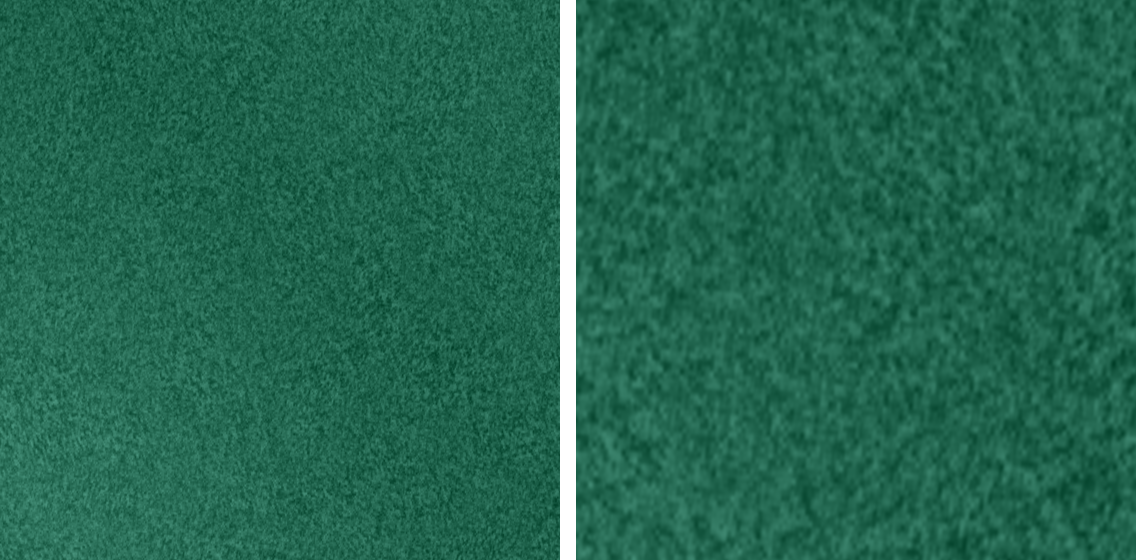
Left, the full canvas; right, a detail of the centre.
Give the GLSL for this texture, as a three.js fragment shader.

```glsl
varying vec2 vUv;

float hash(vec2 p) {
  vec3 q = fract(p.xyx * 0.1031);
  q += dot(q, q.yzx + 33.33);
  return fract((q.x + q.y) * q.z);
}

// Smooth value noise, centred on zero
float noise(vec2 p) {
  vec2 cell = floor(p);
  vec2 f = fract(p);
  f = f * f * (3.0 - 2.0 * f);
  float low = mix(hash(cell), hash(cell + vec2(1.0, 0.0)), f.x);
  float high = mix(hash(cell + vec2(0.0, 1.0)), hash(cell + vec2(1.0, 1.0)), f.x);
  return mix(low, high, f.y) - 0.5;
}

// Short fibres leaning by an angle from the vertical
float fibres(vec2 p, float lean, vec2 density) {
  float c = cos(lean);
  float s = sin(lean);
  return noise(mat2(c, s, -s, c) * p * density + 700.0);
}

// Broad, soft light across the cloth
float lighting(vec2 p) {
  vec2 fromCorner = p - vec2(0.02, 0.1);
  float glow = 0.42 * exp(-5.0 * dot(fromCorner, fromCorner));
  float across = p.x + p.y - 1.1;
  float shade = 0.13 * exp(-9.0 * across * across);
  return 0.4 + glow - shade;
}

void main() {
  vec2 p = vUv;

  // The nap changes its lean from patch to patch
  float patchLean = smoothstep(-0.35, 0.35, noise(p * 9.0 + 40.0));
  float nap = mix(fibres(p, 0.28, vec2(250.0, 155.0)),
                  fibres(p, -0.28, vec2(240.0, 160.0)), patchLean);

  // Fine fuzz and loose clumps
  float fuzz = fibres(p, 0.1, vec2(400.0, 290.0));
  float clumps = noise(p * vec2(110.0, 85.0) + 90.0);
  float mottling = noise(p * 14.0 + 15.0);

  float tone = lighting(p) + 1.25 * nap + 0.75 * fuzz + 0.25 * clumps + 0.05 * mottling;

  vec3 deepGreen = vec3(0.08, 0.34, 0.25);
  vec3 paleGreen = vec3(0.20, 0.48, 0.39);
  gl_FragColor = vec4(mix(deepGreen, paleGreen, tone), 1.0);
}
```
